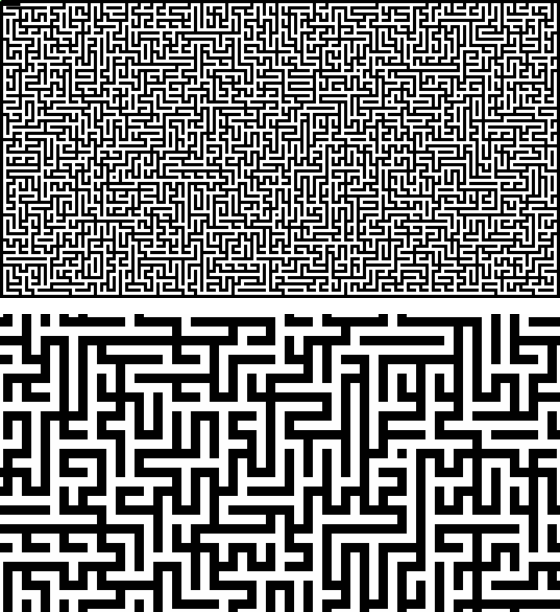
Top: the whole. Bottom: its middle third, enlarged.
Give the GLSL for this pattern, as a Shadertoy shader.

```glsl
// Draws a dense rectangular maze: white corridors between black walls of equal width.

const vec2 CELLS = vec2(89.0, 47.0);
const vec2 UNITS = 2.0 * CELLS + 1.0;     // corridor and wall squares per axis
const vec3 WALL = vec3(0.005);
const vec3 CORRIDOR = vec3(0.995);
const vec3 MARKER = vec3(0.6, 0.95, 0.6);
const float EDGE_PIXELS = 1.1;

float hash(vec2 p) {
    vec3 q = fract(p.xyx * vec3(0.1031, 0.1030, 0.0973));
    q += dot(q, q.yzx + 33.33);
    return fract((q.x + q.y) * q.z);
}

bool isInside(vec2 p, vec2 low, vec2 high) {
    return all(greaterThanEqual(p, low)) && all(lessThan(p, high));
}

// Rows and columns alternate in direction, so every passage has one owner cell.
vec2 heading(vec2 cell) {
    return mod(cell.yx, 2.0) * 2.0 - 1.0;
}

// Each cell opens one of its two passages, and turns away from the frame.
bool picksSideways(vec2 cell) {
    vec2 target = cell + heading(cell);
    if (target.x < 0.0 || target.x >= CELLS.x) return false;
    if (target.y < 0.0 || target.y >= CELLS.y) return true;
    return hash(cell + 17.0) < 0.5;
}

vec2 nextCell(vec2 cell) {
    vec2 h = heading(cell);
    return cell + (picksSideways(cell) ? vec2(h.x, 0.0) : vec2(0.0, h.y));
}

// Breaks four-cell rings by turning their lower left cell.
bool opensSideways(vec2 cell) {
    vec2 walker = cell;
    vec2 corner = cell;
    for (int i = 0; i < 4; i++) {
        walker = nextCell(walker);
        corner = min(corner, walker);
    }
    bool breaksRing = walker == cell && corner == cell;
    return picksSideways(cell) != breaksRing;
}

// 1 for a corridor square, 0 for a wall square.
float corridor(vec2 unit) {
    if (!isInside(unit, vec2(1.0), UNITS - 1.0)) return 0.0;
    vec2 odd = mod(unit, 2.0);
    if (odd.x + odd.y > 1.5) return 1.0;
    if (odd.x + odd.y < 0.5) return 0.0;

    // A passage belongs to the neighbour that heads towards it.
    bool sideways = odd.x < 0.5;
    vec2 axis = sideways ? vec2(1.0, 0.0) : vec2(0.0, 1.0);
    vec2 after = floor(unit * 0.5);
    vec2 before = after - axis;
    vec2 owner = dot(heading(before), axis) > 0.0 ? before : after;
    return opensSideways(owner) == sideways ? 1.0 : 0.0;
}

// Blends the four nearest squares over a narrow edge.
float smoothMaze(vec2 p, vec2 edge) {
    vec2 base = floor(p - 0.5);
    vec2 blend = clamp((p - base - 1.0) / edge + 0.5, 0.0, 1.0);
    float lower = mix(corridor(base), corridor(base + vec2(1.0, 0.0)), blend.x);
    float upper = mix(corridor(base + vec2(0.0, 1.0)), corridor(base + 1.0), blend.x);
    return mix(lower, upper, blend.y);
}

// Coverage of a box of the given size in the upper left corner.
float cornerBox(vec2 p, vec2 size, vec2 edge) {
    vec2 fromCorner = vec2(p.x, UNITS.y - p.y);
    vec2 cover = clamp((size - fromCorner) / edge + 0.5, 0.0, 1.0);
    return cover.x * cover.y;
}

void mainImage(out vec4 fragColor, in vec2 fragCoord) {
    vec2 unitsPerPixel = UNITS / iResolution.xy;
    vec2 p = fragCoord * unitsPerPixel;
    vec2 edge = unitsPerPixel * EDGE_PIXELS;

    vec3 color = mix(WALL, CORRIDOR, smoothMaze(p, edge));

    // Closed corner with a tiny marker
    color = mix(color, WALL, cornerBox(p, vec2(6.5, 1.9), edge));
    color = mix(color, MARKER, cornerBox(p, vec2(0.4), edge));

    fragColor = vec4(color, 1.0);
}
```
